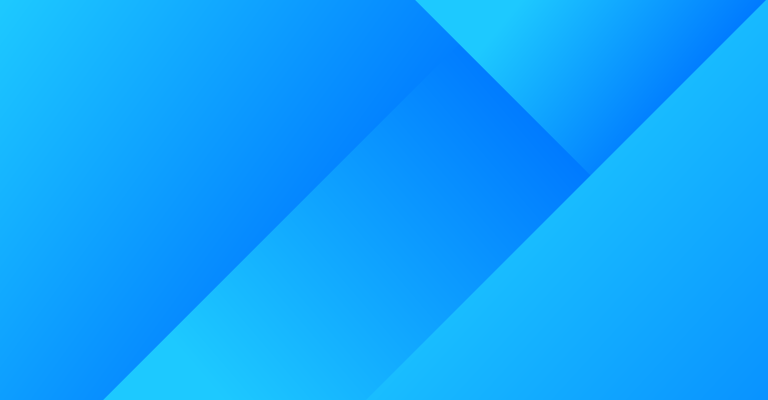
Give the GLSL for this background, as a WebGL 1 fragment shader.

```glsl
precision highp float;
// Overlapping diagonal panels with cyan-to-blue linear gradients.

uniform vec2 u_resolution;

const vec3 CYAN = vec3(0.115, 0.790, 1.0);
const vec3 BLUE = vec3(0.0, 0.480, 1.0);

// Diagonal edges, in canvas heights: x - y or x + y equals the value.
const float BAND_LEFT = 0.258;
const float BAND_RIGHT = 0.915;
const float BAND_END = 2.038;

// Each gradient has a point on its cyan line and a rate of change.
const vec2 LEFT_START = vec2(0.0, 1.0);
const vec2 LEFT_RATE = vec2(0.76, -0.55);
const vec2 BAND_START = vec2(0.263, 0.333);
const vec2 BAND_RATE = vec2(0.714, 0.610);
const vec2 TOP_START = vec2(1.278, 0.975);
const vec2 TOP_RATE = vec2(1.636, -1.317);
const vec2 RIGHT_START = vec2(1.559, 1.0);
const vec2 RIGHT_RATE = vec2(0.547, -0.503);

vec3 panelColor(vec2 p, vec2 start, vec2 rate) {
  return mix(CYAN, BLUE, clamp(dot(p - start, rate), 0.0, 1.0));
}

// Coverage of the side where the diagonal offset is positive.
float edgeMask(float offset) {
  float signedDistance = offset * inversesqrt(2.0);
  return clamp(signedDistance * u_resolution.y + 0.5, 0.0, 1.0);
}

void main() {
  vec2 p = gl_FragCoord.xy / u_resolution.y;
  float across = p.x - p.y;
  float along = p.x + p.y;

  // Paint the panels from back to front.
  vec3 color = panelColor(p, LEFT_START, LEFT_RATE);
  color = mix(color, panelColor(p, BAND_START, BAND_RATE), edgeMask(across - BAND_LEFT));
  color = mix(color, panelColor(p, TOP_START, TOP_RATE), edgeMask(along - BAND_END));
  color = mix(color, panelColor(p, RIGHT_START, RIGHT_RATE), edgeMask(across - BAND_RIGHT));

  gl_FragColor = vec4(color, 1.0);
}
```
